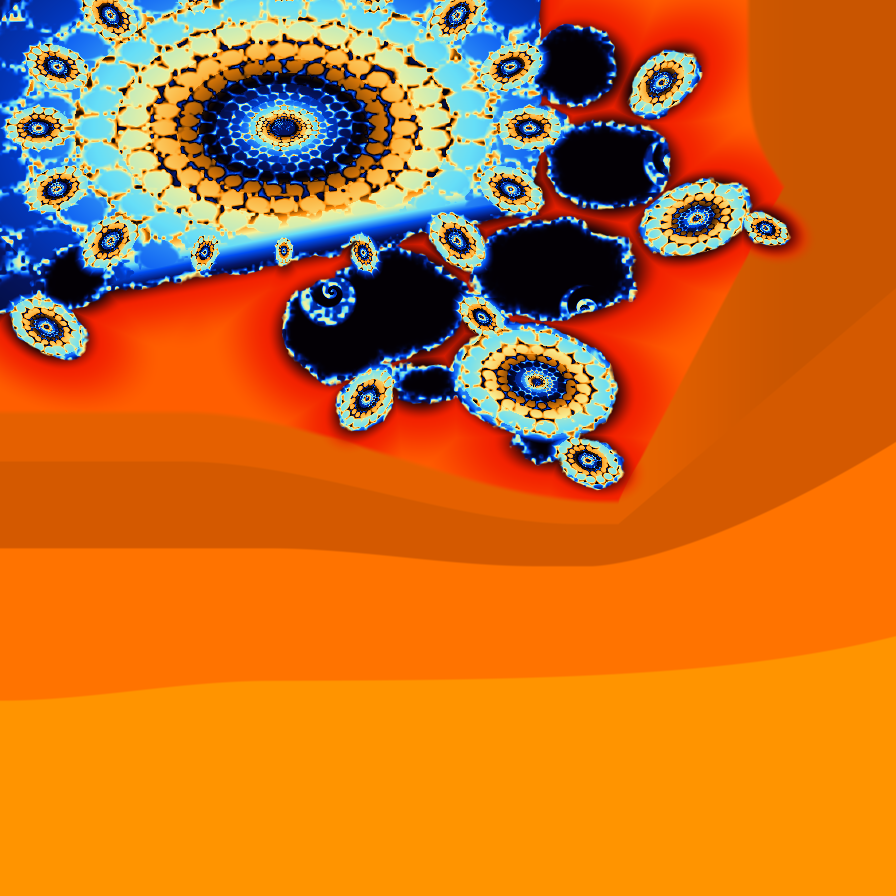
A three.js fragment shader for this background:

```glsl
// Draws a fractal coast of beaded rosettes and black lakes above layered orange bands.
varying vec2 vUv;

const float TAU = 6.2831853;
const float SQUASH = 0.65;      // rosette height over width
const float RING_STEP = 0.3;    // log radius per palette colour
const float EDGE = 0.0015;      // edge softness
const float CRINKLE = 0.024;    // raggedness of the coast
const float RIM_WIDTH = 0.006;  // beaded border
const float GRAIN_SCALE = 230.0;
const float EYELETS = 16.0;
const float HUB_RADIUS = 0.234;
const vec2 HUB = vec2(0.317, 0.857);
const vec3 BLACK = vec3(0.01, 0.0, 0.02);
const vec3 NAVY = vec3(0.02, 0.09, 0.42);
const vec3 BLUE = vec3(0.0, 0.3, 0.95);
const vec3 CYAN = vec3(0.4, 0.87, 0.97);
const vec3 CREAM = vec3(0.97, 0.95, 0.6);
const vec3 AMBER = vec3(1.0, 0.55, 0.03);
const vec3 RED = vec3(0.95, 0.12, 0.0);
const vec3 FLAME = vec3(1.0, 0.37, 0.0);
const vec3 RUST = vec3(0.83, 0.35, 0.0);
const vec3 ORANGE = vec3(1.0, 0.45, 0.0);
const vec3 GOLD = vec3(1.0, 0.58, 0.0);

float grain, level, shape, lakes;

float hash(vec2 p) {
  p = fract(p * vec2(0.1031, 0.1137));
  p += dot(p, p.yx + 33.33);
  return fract((p.x + p.y) * p.x);
}

float noise(vec2 p) {
  vec2 i = floor(p), f = fract(p);
  f = f * f * (3.0 - 2.0 * f);
  return mix(mix(hash(i), hash(i + vec2(1, 0)), f.x),
             mix(hash(i + vec2(0, 1)), hash(i + vec2(1, 1)), f.x), f.y);
}

float fbm(vec2 p) {
  float sum = 0.0, amp = 0.5;
  for (int i = 0; i < 4; i++) {
    sum += amp * noise(p);
    p = p * 2.1 + 7.3;
    amp *= 0.55;
  }
  return sum;
}

// Cyclic colours, one per unit of level
vec3 palette(float v) {
  float t = mod(max(v, 0.0), 6.0);
  vec3 c = mix(BLACK, NAVY, min(t, 1.0));
  c = mix(c, BLUE, clamp(t - 1.0, 0.0, 1.0));
  c = mix(c, CYAN, clamp(t - 2.0, 0.0, 1.0));
  c = mix(c, CREAM, clamp(t - 3.0, 0.0, 1.0));
  c = mix(c, AMBER, clamp(t - 4.0, 0.0, 1.0));
  return mix(c, BLACK, clamp(t - 5.0, 0.0, 1.0));
}

// Log-polar beads: colour level and distance to the outline
vec2 rosette(vec2 q, float radius, float tilt) {
  float c = cos(tilt), s = sin(tilt), spokes = floor(9.0 + 2.0 * sqrt(radius * 400.0));
  q = vec2(c * q.x + s * q.y, (c * q.y - s * q.x) / SQUASH) / radius;
  float rho = max(length(q), 0.045), logRho = log(rho);
  vec2 cell = vec2(atan(q.y, q.x), logRho) * spokes / TAU;
  float row = floor(cell.y);
  vec2 f = fract(vec2(cell.x + 0.5 * mod(row, 2.0), cell.y)) - 0.5;
  float ringLog = mix(logRho, (row + 0.5) * TAU / spokes, 0.6);
  float seam = smoothstep(0.32, 0.62, length(f));
  return vec2(3.0 + (log(0.9) - ringLog) / RING_STEP + seam * grain * 3.0, (rho - 1.1) * radius * 0.8);
}

void addRosette(vec2 q, float radius, float tilt) {
  vec2 r = rosette(q, radius, tilt);
  level = max(level, r.x * smoothstep(0.008, -0.002, r.y));
  shape = min(shape, r.y);
}

void addLake(vec2 q, vec2 size) {
  lakes = min(lakes, (length(q / size) - 1.0) * min(size.x, size.y));
}

// Spiral hook
void addCurl(vec2 q, float radius) {
  float rho = max(length(q) / radius, 0.05);
  float arm = abs(fract(atan(q.y, q.x) / TAU + log(rho) * 0.6) - 0.5);
  level = max(level, (1.3 + 2.6 * grain) * smoothstep(0.3, 0.2, arm) * smoothstep(1.1, 0.9, rho));
}

// Layered slopes, glowing next to the coast
vec3 slopes(vec2 p, float coast) {
  float x = p.x, rise = max(x - 0.69, 0.0);
  float goldTop = 0.218 + 0.022 * smoothstep(0.0, 0.3, x) + 0.05 * pow(x, 5.0);
  float orangeTop = 0.388 - 0.02 * smoothstep(0.3, 0.6, x) + 0.7 * pow(max(x - 0.66, 0.0), 1.5);
  float rustTop = 0.485 - 0.07 * smoothstep(0.2, 0.65, x) + 0.85 * rise;
  float flameBase = 0.54 - 0.1 * smoothstep(0.2, 0.68, x) + 1.9 * rise;
  float flameSide = 0.835 + 0.06 * exp(-pow(abs(p.y - 0.74) / 0.08, 2.0));
  vec3 col = mix(GOLD, ORANGE, smoothstep(-EDGE, EDGE, p.y - goldTop));
  col = mix(col, RUST, smoothstep(-EDGE, EDGE, p.y - orangeTop));
  col = mix(col, RUST * mix(1.08, 0.95, smoothstep(0.7, 0.9, x)), smoothstep(-EDGE, EDGE, p.y - rustTop));
  float hot = smoothstep(-0.004, 0.004, min(p.y - flameBase, flameSide - x));
  vec3 glow = mix(RED, FLAME, smoothstep(0.005, 0.075, coast));
  col = mix(col, glow, max(hot, smoothstep(0.025, 0.0, coast)));
  return mix(BLACK, col, smoothstep(-0.012, 0.016, coast));
}

void main() {
  vec2 p = vUv;
  grain = smoothstep(0.2, 0.8, noise(p * GRAIN_SCALE));
  float ragged = CRINKLE * (fbm(p * 30.0) - 0.5);
  // Black lakes
  lakes = 1.0;
  addLake(p - vec2(0.645, 0.925), vec2(0.05, 0.043));
  addLake(p - vec2(0.68, 0.815), vec2(0.07, 0.052));
  addLake(p - vec2(0.62, 0.7), vec2(0.092, 0.055));
  addLake(p - vec2(0.445, 0.66), vec2(0.075, 0.06));
  addLake(p - vec2(0.375, 0.63), vec2(0.06, 0.055));
  addLake(p - vec2(0.085, 0.69), vec2(0.045, 0.035));
  addLake(p - vec2(0.47, 0.572), vec2(0.035, 0.026));
  addLake(p - vec2(0.615, 0.507), vec2(0.04, 0.025));
  // Great rosette, cut by a slanted shore
  float shore = 0.648 + 0.19 * p.x - p.y;
  level = min(rosette(p - HUB, HUB_RADIUS, 0.0).x, 0.3 + 95.0 * max(0.0, -shore));
  level *= smoothstep(-0.008, 0.004, lakes + ragged);
  shape = min(max(shore, p.x - 0.6), lakes);
  // Eyelets around it
  for (float i = 0.0; i < EYELETS; i++) {
    float a = i * TAU / EYELETS, low = smoothstep(0.8, 1.0, -sin(a));
    vec2 spot = HUB + HUB_RADIUS * (1.17 - 0.27 * low) * vec2(cos(a), SQUASH * sin(a));
    addRosette(p - spot, 0.036 * (1.0 - 0.6 * low), a);
  }
  // Outlying rosettes
  addRosette(p - vec2(0.599, 0.574), 0.086, -0.25);
  addRosette(p - vec2(0.777, 0.756), 0.058, 0.35);
  addRosette(p - vec2(0.738, 0.908), 0.042, 0.7);
  addRosette(p - vec2(0.41, 0.555), 0.037, 0.9);
  addRosette(p - vec2(0.656, 0.486), 0.036, -0.4);
  addRosette(p - vec2(0.052, 0.635), 0.042, -0.5);
  addRosette(p - vec2(0.538, 0.646), 0.028, -0.7);
  addRosette(p - vec2(0.855, 0.745), 0.026, -0.4);
  // Hooks and beaded rims
  addCurl(p - vec2(0.371, 0.674), 0.038);
  addCurl(p - vec2(0.651, 0.655), 0.026);
  addCurl(p - vec2(0.749, 0.818), 0.03);
  float coast = shape + ragged;
  float rim = min(abs(coast), abs(lakes + ragged)) / RIM_WIDTH;
  level = max(level, exp(-rim * rim) * (0.8 + 3.6 * grain));
  gl_FragColor = vec4(mix(palette(level), slopes(p, shape), smoothstep(-EDGE, EDGE, coast)), 1.0);
}
```
